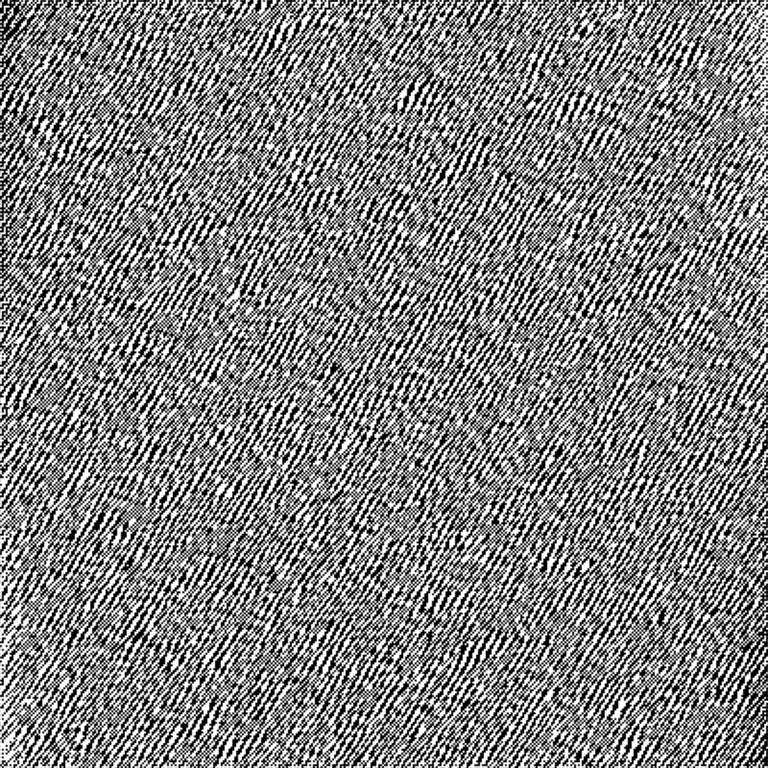
A three.js fragment shader for this texture:

```glsl
// Draws a black and white woven grain: long slanted streaks in patches among fine diagonal hatch.
varying vec2 vUv;

#define CELLS 400.0              // grid cells across the canvas
#define SOFTNESS 0.78            // width of the smoothed cell edges, in cells
#define WAVES 44                 // layered sines
#define COARSE vec2(0.20, -0.09) // wave vector of the widest streaks, cycles per cell
#define FINE vec2(0.47, -0.45)   // wave vector of the diagonal hatch
#define FINE_FALLOFF 1.3         // higher favours the wide streaks
#define SPREAD 0.065             // wave vector jitter, shortens the streaks
#define PATCHINESS 0.8           // how strongly streaks and hatch separate
#define SIDE_BIAS 0.75           // dark and light shading near the sides
#define SIDE_WIDTH 0.03
#define RIM_WIDTH 0.008          // dotted border
#define BALANCE 0.03             // shifts the share of white

const float PI = 3.14159265;

float hash(float n) {
  return fract(sin(n * 12.9898 + 4.1) * 43758.547);
}

// Slow layered sines from -1 to 1: low where streaks gather, high where hatch does.
float patchField(vec2 pos) {
  float a = sin(71.0 * pos.x + 38.0 * pos.y + 2.0 * sin(23.0 * pos.y));
  float b = sin(97.0 * pos.y - 29.0 * pos.x + 2.0 * sin(31.0 * pos.x + 1.0));
  float c = sin(53.0 * pos.x - 67.0 * pos.y + 2.0 * sin(19.0 * pos.x + 4.0));
  return (a + b + c) / 3.0;
}

// Sum of sines whose wave vectors run from wide streaks to fine hatch.
float streakField(vec2 cell, float hatch) {
  float sum = 0.0;
  for (int i = 0; i < WAVES; i++) {
    float n = float(i) + 1.0;
    float fineness = pow(fract(n * 0.61803), FINE_FALLOFF);
    vec2 jitter = vec2(hash(n), hash(n + 57.0)) - 0.5;
    vec2 wave = mix(COARSE, FINE, fineness) + SPREAD * jitter;
    float cycles = fract(dot(wave, cell) + hash(n + 113.0));
    float weight = 1.0 + PATCHINESS * hatch * (2.0 * fineness - 1.0);
    sum += weight * sin(2.0 * PI * cycles);
  }
  return sum * sqrt(2.0 / float(WAVES));
}

// Opposite shading along the left and right sides, reversing from top to bottom.
float sideShade(vec2 pos) {
  float side = exp(-pos.x / SIDE_WIDTH) - exp((pos.x - 1.0) / SIDE_WIDTH);
  return SIDE_BIAS * side * (0.5 - pos.y);
}

// One cell, either black or white.
float cellTone(vec2 cell) {
  vec2 pos = clamp((cell + 0.5) / CELLS, 0.0, 1.0);
  vec2 inset = min(pos, 1.0 - pos);
  float rim = exp(-min(inset.x, inset.y) / RIM_WIDTH);
  vec2 parity = 1.0 - 2.0 * mod(cell, 2.0);
  float dots = 0.6 * (parity.x + parity.y);
  float field = mix(streakField(cell, patchField(pos)), dots, 0.6 * rim);
  return step(0.0, field + sideShade(pos) + BALANCE);
}

void main() {
  // Blend the four nearest cells with a box filter
  vec2 grid = vUv * CELLS - 0.5;
  vec2 cell = floor(grid);
  vec2 blend = clamp((fract(grid) - 0.5) / SOFTNESS + 0.5, 0.0, 1.0);
  float lower = mix(cellTone(cell), cellTone(cell + vec2(1.0, 0.0)), blend.x);
  float upper = mix(cellTone(cell + vec2(0.0, 1.0)), cellTone(cell + 1.0), blend.x);
  gl_FragColor = vec4(vec3(mix(lower, upper, blend.y)), 1.0);
}
```
